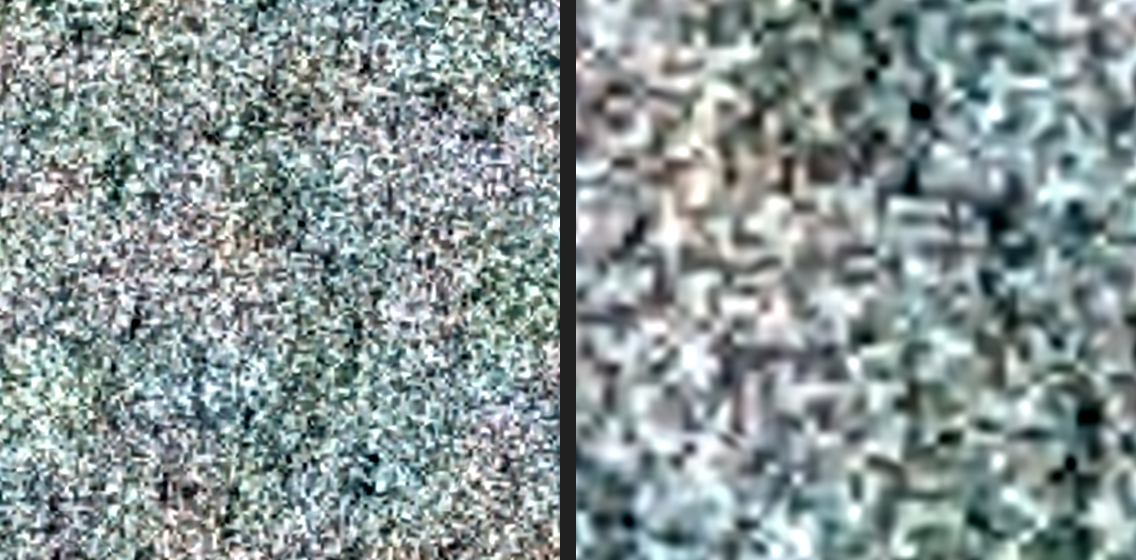
Left: the whole. Right: its middle third, enlarged.
Reproduce this texture procedurally as a WebGL 1 fragment shader.

```glsl
// Fine blue-grey granite grain with dark upright flecks and faint colour patches.
precision highp float;

uniform vec2 u_resolution;

const vec3 STONE = vec3(0.587, 0.637, 0.637);
const vec3 WARM = vec3(0.10, -0.03, 0.01);
const vec3 COOL = vec3(-0.06, 0.0, 0.09);

// Sine-free hash of a lattice point, 0 to 1
float hash(vec2 cell, float seed) {
  vec3 q = fract(vec3(cell.xyx + seed * 17.0) * 0.1031);
  q += dot(q, q.yzx + 33.33);
  return fract((q.x + q.y) * q.z);
}

// Smooth value noise centred on zero, -0.5 to 0.5
float noise(vec2 p, float seed) {
  vec2 cell = floor(p);
  vec2 f = fract(p);
  vec2 w = f * f * (3.0 - 2.0 * f);
  float low = mix(hash(cell, seed), hash(cell + vec2(1.0, 0.0), seed), w.x);
  float high = mix(hash(cell + vec2(0.0, 1.0), seed), hash(cell + 1.0, seed), w.x);
  return mix(low, high, w.y) - 0.5;
}

vec2 rotate(vec2 p, float angle) {
  float c = cos(angle);
  float s = sin(angle);
  return vec2(c * p.x - s * p.y, s * p.x + c * p.y);
}

// Small rounded grains: a bent fine lattice plus a turned coarser one
float grain(vec2 p, float density) {
  vec2 bend = vec2(noise(p * density * 0.45, 1.0), noise(p * density * 0.45, 2.0));
  float fine = noise(p * density + bend * 0.9, 3.0);
  float coarse = noise(rotate(p, 0.6) * density * 0.66, 4.0);
  return 0.82 * fine + 0.40 * coarse;
}

// Sparse dark clumps, taller than wide and leaning slightly right
float flecks(vec2 p, vec2 density) {
  vec2 leaning = vec2(p.x - 0.2 * p.y, p.y);
  return smoothstep(0.10, 0.45, noise(leaning * density, 5.0));
}

// Broad patches of colour with a little variation from grain to grain
vec3 tint(vec2 p) {
  float warm = noise(p * 9.0, 6.0) + 0.7 * noise(p * 60.0, 7.0);
  float cool = noise(p * 7.0, 8.0) + 0.7 * noise(p * 54.0, 9.0);
  return WARM * warm + COOL * cool;
}

void main() {
  vec2 p = gl_FragCoord.xy / min(u_resolution.x, u_resolution.y);
  float light = grain(p, 118.0) - 0.28 * flecks(p, vec2(38.0, 17.0));
  vec3 color = STONE + light + tint(p);
  gl_FragColor = vec4(clamp(color, 0.0, 1.0), 1.0);
}
```
